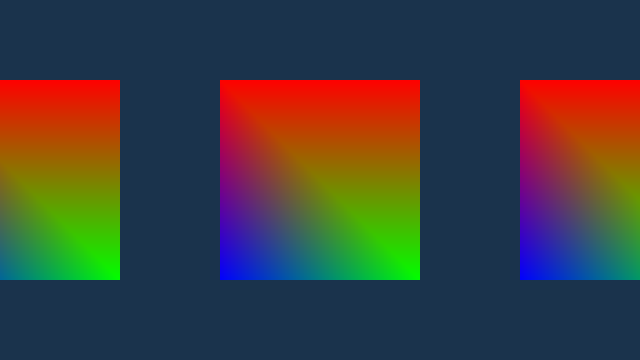
Reproduce this background procedurally as a Shadertoy shader.

```glsl
// Row of squares blending red, green and blue corners on a dark slate blue ground.

// Lengths are fractions of the canvas height
#define SIDE (5.0 / 9.0)
#define PERIOD (5.0 / 6.0)
#define GROUND vec3(0.10, 0.20, 0.30)
#define TOP_COLOR vec3(1.0, 0.0, 0.0)
#define RIGHT_COLOR vec3(0.0, 1.0, 0.0)
#define LEFT_COLOR vec3(0.0, 0.0, 1.0)

// Signed distance to an axis-aligned square centred on the origin
float squareDistance(vec2 p, float side) {
    vec2 q = abs(p) - 0.5 * side;
    return length(max(q, 0.0)) + min(max(q.x, q.y), 0.0);
}

// Two triangles split by the falling diagonal, each interpolating its corners
vec3 cornerBlend(vec2 uv) {
    float top = uv.y;
    float right = min(uv.x, 1.0 - uv.y);
    float left = max(1.0 - uv.x - uv.y, 0.0);
    return TOP_COLOR * top + RIGHT_COLOR * right + LEFT_COLOR * left;
}

void mainImage(out vec4 fragColor, in vec2 fragCoord) {
    float pixel = 1.0 / iResolution.y;
    vec2 p = (fragCoord - 0.5 * iResolution.xy) * pixel;

    // Repeat across only, with one square in the middle
    p.x = mod(p.x + 0.5 * PERIOD, PERIOD) - 0.5 * PERIOD;

    // Fill the square with a one-pixel smooth edge
    float coverage = clamp(0.5 - squareDistance(p, SIDE) / pixel, 0.0, 1.0);
    vec2 uv = clamp(p / SIDE + 0.5, 0.0, 1.0);
    fragColor = vec4(mix(GROUND, cornerBlend(uv), coverage), 1.0);
}
```
